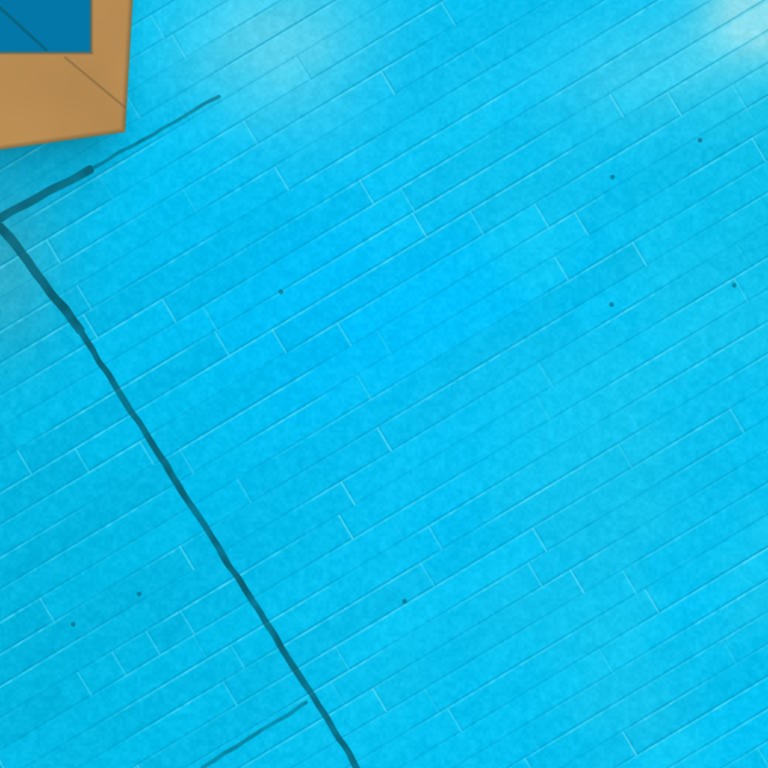
This texture is drawn by a three.js fragment shader. Its source:

```glsl
// Worn cyan plank floor laid on a diagonal, with dark seams, pale glare and a tan box corner.
varying vec2 vUv;

const float ANGLE = 0.541;        // plank direction in radians
const float ROW_HEIGHT = 0.036;
const float ROW_OFFSET = 0.091;
const float PLANK_LENGTH = 0.30;
const float SHORT_LENGTH = 0.052; // run of short blocks in one row
const float SHORT_ROW = -2.0;
const float LINE_WIDTH = 0.0013;
const float SOFT = 0.0016;
const float GRAIN = 0.035;

const vec3 CYAN = vec3(0.02, 0.76, 0.95);
const vec3 CYAN_CORE = vec3(0.0, 0.75, 0.985);
const vec3 CYAN_PALE = vec3(0.08, 0.78, 0.94);
const vec3 CYAN_DEEP = vec3(0.01, 0.71, 0.87);
const vec3 GROOVE = vec3(0.0, 0.57, 0.75);
const vec3 EDGE_LIGHT = vec3(0.36, 0.86, 0.97);
const vec3 SEAM = vec3(0.04, 0.36, 0.43);
const vec3 GLARE = vec3(0.56, 0.88, 0.93);
const vec3 DUST = vec3(0.25, 0.64, 0.72);
const vec3 TAN = vec3(0.71, 0.54, 0.32);
const vec3 TAN_DARK = vec3(0.48, 0.39, 0.26);
const vec3 BOX_BLUE = vec3(0.01, 0.47, 0.66);

float hash(vec2 p) {
  vec3 q = fract(vec3(p.xyx) * 0.1031);
  q += dot(q, q.yzx + 33.33);
  return fract((q.x + q.y) * q.z);
}

float noise(vec2 p) {
  vec2 i = floor(p), f = fract(p);
  f = f * f * (3.0 - 2.0 * f);
  return mix(mix(hash(i), hash(i + vec2(1, 0)), f.x),
             mix(hash(i + vec2(0, 1)), hash(i + vec2(1, 1)), f.x), f.y);
}

float fbm(vec2 p) {
  float sum = 0.0, amp = 0.5;
  for (int i = 0; i < 4; i++) {
    sum += amp * noise(p);
    p = p * 2.03 + 17.0;
    amp *= 0.5;
  }
  return sum;
}

float stroke(float d, float halfWidth) {
  return 1.0 - smoothstep(halfWidth - SOFT, halfWidth + SOFT, abs(d));
}

float segment(vec2 p, vec2 a, vec2 b) {
  vec2 ab = b - a;
  return length(p - a - ab * clamp(dot(p - a, ab) / dot(ab, ab), 0.0, 1.0));
}

float blob(vec2 p, vec2 center, vec2 size) {
  vec2 q = (p - center) / size;
  return exp(-dot(q, q));
}

// Broad paint shades and glare
vec3 paint(vec2 p, float cloud) {
  vec3 c = mix(CYAN, CYAN_CORE, blob(p, vec2(0.5, 0.56), vec2(0.3, 0.25)));
  c = mix(c, CYAN_DEEP, 0.9 * blob(p, vec2(0.0, 0.2), vec2(0.38, 0.42)));
  c = mix(c, CYAN_PALE, smoothstep(0.35, 0.65, cloud) * smoothstep(0.2, 0.95, p.x));
  c = mix(c, CYAN_DEEP, 0.45 * blob(p, vec2(1.0, 0.73), vec2(0.18, 0.12)));
  float glare = 0.75 * blob(p, vec2(0.36, 0.95), vec2(0.13, 0.11))
              + 0.35 * blob(p, vec2(0.82, 0.92), vec2(0.14, 0.08))
              + 1.1 * blob(p, vec2(1.0, 0.99), vec2(0.10, 0.07));
  c = mix(c, GLARE, clamp(glare * (0.5 + cloud), 0.0, 0.95));
  return mix(c, DUST, 0.65 * blob(p, vec2(0.0, 0.65), vec2(0.08, 0.12)));
}

void main() {
  vec2 p = vUv;
  vec2 dir = vec2(cos(ANGLE), sin(ANGLE));
  float u = dot(p, dir);
  float v = (dot(p, vec2(-dir.y, dir.x)) - ROW_OFFSET) / ROW_HEIGHT;
  float cloud = fbm(p * 5.0);
  vec3 color = paint(p, cloud);

  // Planks: staggered rows with a slight tone each
  float row = floor(v), line = floor(v + 0.5);
  bool shortRun = row == SHORT_ROW && u > 0.12 && u < 0.32;
  float size = shortRun ? SHORT_LENGTH : PLANK_LENGTH;
  float along = u / size + (shortRun ? 0.1 : hash(vec2(row + 60.0, 3.0)));
  float joint = floor(along + 0.5);
  color *= 1.0 + 0.04 * (hash(vec2(floor(along) + 20.0, row + 90.0)) - 0.5);

  // Grooves and chipped light edges
  float d = (v - line) * ROW_HEIGHT;
  float wear = noise(vec2(u * 9.0, line * 7.3 + 200.0));
  float chips = noise(vec2(u * 130.0, line * 5.1 + 300.0));
  color = mix(color, GROOVE, stroke(d - 0.0016, LINE_WIDTH) * (0.15 + 0.4 * wear));
  color = mix(color, EDGE_LIGHT, stroke(d + 0.001, LINE_WIDTH) * smoothstep(0.25, 0.85, wear) * (0.25 + 0.6 * chips));
  float jd = (along - joint) * size;
  float jointWear = shortRun ? 0.45 : 0.75 * hash(vec2(joint + 40.0, row + 70.0));
  color = mix(color, GROOVE, stroke(jd - 0.002, LINE_WIDTH) * jointWear * 0.4);
  color = mix(color, EDGE_LIGHT, stroke(jd, LINE_WIDTH) * jointWear);

  // Grain and sparse specks
  color += GRAIN * (noise(p * 260.0) + noise(p * 120.0) - 1.0);
  vec2 cell = floor(p * 7.0);
  vec2 spot = (cell + 0.2 + 0.6 * vec2(hash(cell + 5.0), hash(cell + 31.0))) / 7.0;
  color = mix(color, SEAM, 0.6 * step(0.8, hash(cell + 11.0)) * stroke(length(p - spot), 0.003));

  // Dark seams with wobbling edges
  vec2 w = p + 0.003 * (vec2(noise(p * 45.0), noise(p * 45.0 + 80.0)) - 0.5);
  vec2 corner = vec2(0.0, 0.707), bend = vec2(0.104, 0.570), fork = vec2(0.117, 0.779);
  float seam = stroke(segment(w, corner, bend), 0.0058);
  seam = max(seam, stroke(segment(w, bend, vec2(0.47, -0.006)), 0.0042));
  seam = max(seam, stroke(segment(w, vec2(0.0, 0.716), fork), 0.0055));
  seam = max(seam, 0.7 * stroke(segment(w, fork, vec2(0.285, 0.875)), 0.0022));
  seam = max(seam, 0.65 * stroke(segment(w, vec2(0.265, 0.0), vec2(0.397, 0.085)), 0.0025));
  color = mix(color, SEAM, seam * (0.65 + 0.35 * noise(p * 60.0)));

  // Box corner with its shadow and blue opening
  float below = 0.805 + 0.141 * p.x - p.y;
  float right = p.x - 0.163 - 0.058 * (p.y - 0.828);
  float outside = max(below, right);
  float shade = exp(-max(below, 0.0) / 0.045) * (1.0 - smoothstep(0.10, 0.20, p.x));
  color = mix(color, SEAM, 0.5 * shade);
  vec3 box = TAN * (0.95 + 0.15 * cloud);
  box = mix(box, TAN_DARK, 0.6 * stroke(segment(p, vec2(0.085, 0.925), vec2(0.163, 0.86)), 0.0015));
  box = mix(box, TAN_DARK, 0.7 * smoothstep(-0.008, 0.0, outside));
  float inner = max(p.x - 0.119, 0.931 - p.y);
  vec3 opening = mix(BOX_BLUE, SEAM, 0.7 * stroke(segment(p, vec2(0.0, 0.99), vec2(0.06, 0.935)), 0.002));
  box = mix(box, opening, 1.0 - smoothstep(-SOFT, SOFT, inner));
  box = mix(box, TAN_DARK, 0.6 * stroke(inner, 0.002));
  color = mix(color, box, 1.0 - smoothstep(-SOFT, SOFT, outside));

  gl_FragColor = vec4(clamp(color, 0.0, 1.0), 1.0);
}
```
